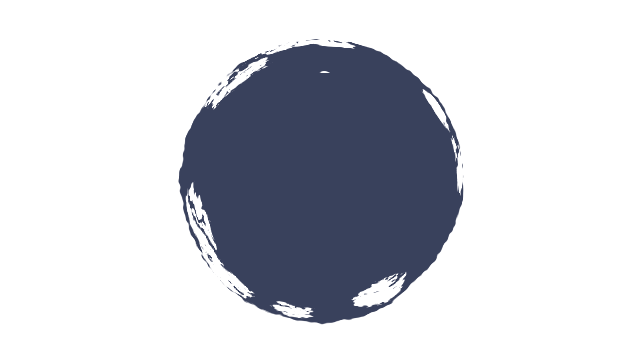
This background is drawn by a Shadertoy shader. Its source:

```glsl
const vec3 PAPER = vec3(1.0);
const vec3 INK = vec3(0.225, 0.253, 0.360);

// Lengths are fractions of the canvas height, angles are in degrees
const vec2 CENTER = vec2(0.005, -0.0035);
const float RADIUS = 0.393;
const float FLAT_ANGLE = -42.0;
const float FLAT_SPREAD = 22.0;
const float FLAT_DEPTH = 0.012;
const float SEAM = -195.0;          // angular seam lies in a solid part
const vec2 STREAK_FREQ = vec2(115.0, 0.13);
const vec2 GRAIN_FREQ = vec2(270.0, 0.55);
const float SOLID_THRESHOLD = 1.3;
const float DRY_THRESHOLD = 0.30;
const float SOLID_ROUGHNESS = 0.005;
const float DRY_ROUGHNESS = 0.016;

// Dry brush patches: angle, half angle, radius, half thickness
const int PATCH_COUNT = 9;
const vec4 PATCHES[PATCH_COUNT] = vec4[PATCH_COUNT](
    vec4( 131.0, 25.0, 0.371, 0.033),
    vec4(  86.0, 13.0, 0.386, 0.017),
    vec4( 105.0, 25.0, 0.388, 0.013),
    vec4(  32.0, 15.0, 0.379, 0.015),
    vec4(   8.0, 21.0, 0.384, 0.014),
    vec4(-163.0, 23.0, 0.357, 0.036),
    vec4(-137.0, 25.0, 0.375, 0.028),
    vec4(-102.0, 15.0, 0.367, 0.025),
    vec4( -62.0, 18.0, 0.347, 0.044));
const vec4 NICK = vec4(88.5, 2.8, 0.303, 0.003);

float hash(vec2 p) {
    return fract(sin(dot(p, vec2(127.1, 311.7))) * 43758.5453);
}

float noise(vec2 p) {
    vec2 cell = floor(p);
    vec2 f = fract(p);
    f = f * f * (3.0 - 2.0 * f);
    float low = mix(hash(cell), hash(cell + vec2(1.0, 0.0)), f.x);
    float high = mix(hash(cell + vec2(0.0, 1.0)), hash(cell + 1.0), f.x);
    return mix(low, high, f.y);
}

// Normalised distance from the middle of a curved elliptical patch
float patchDistance(vec2 polar, vec4 area) {
    return length((polar - area.zx) / area.wy);
}

float dryness(vec2 polar) {
    float dry = 0.0;
    for (int i = 0; i < PATCH_COUNT; i++) {
        float q = patchDistance(polar, PATCHES[i]);
        dry = max(dry, smoothstep(0.0, 0.8, 1.0 - q * q));
    }
    return dry;
}

// Bristle marks, stretched along the stroke
float bristles(vec2 polar) {
    float bend = 0.012 * noise(vec2(polar.y * 0.07, polar.x * 12.0));
    vec2 p = polar + vec2(bend, 0.0);
    return 0.62 * noise(p * STREAK_FREQ) + 0.38 * noise(p * GRAIN_FREQ + 17.0);
}

// Signed distance to the worn rim
float rimDistance(vec2 polar, vec2 direction, float dry, float streak) {
    float flatPart = (polar.y - FLAT_ANGLE) / FLAT_SPREAD;
    float rim = RADIUS - FLAT_DEPTH * exp(-flatPart * flatPart);
    rim += 0.007 * (noise(direction * 7.0 + 20.0) - 0.5);
    rim += 0.005 * (noise(direction * 26.0 + 50.0) - 0.5);
    float roughness = mix(SOLID_ROUGHNESS, DRY_ROUGHNESS, dry);
    return polar.x - rim + roughness * (streak - 0.5);
}

void mainImage(out vec4 fragColor, in vec2 fragCoord) {
    vec2 p = (fragCoord - 0.5 * iResolution.xy) / iResolution.y - CENTER;
    float pixel = 1.0 / iResolution.y;
    float radius = length(p);
    float angle = mod(degrees(atan(p.y, p.x)) - SEAM, 360.0) + SEAM;
    vec2 polar = vec2(radius, angle);

    float dry = dryness(polar);
    float streak = bristles(polar);

    // Round body of ink
    float rim = rimDistance(polar, p / max(radius, pixel), dry, streak);
    float ink = 1.0 - smoothstep(-0.7 * pixel, 0.7 * pixel, rim);

    // Paper showing between the bristles
    float gap = streak - mix(SOLID_THRESHOLD, DRY_THRESHOLD, dry);
    float soft = clamp(0.6 * fwidth(gap), 0.01, 0.25);
    ink *= 1.0 - smoothstep(-soft, soft, gap);

    // Lone nick near the top
    ink *= smoothstep(0.6, 1.1, patchDistance(polar, NICK));

    fragColor = vec4(mix(PAPER, INK, ink), 1.0);
}
```
